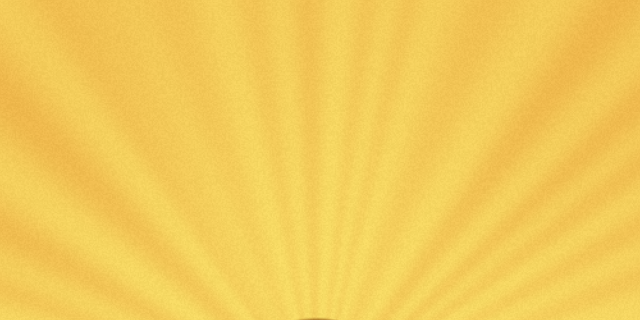
A WebGL 1 fragment shader for this background:

```glsl
precision highp float;
// Soft golden sunburst fanning up from below the lower edge, with fine paper grain.

uniform vec2 u_resolution;

const vec3 LIGHT_GOLD = vec3(0.970, 0.870, 0.400);
const vec3 DEEP_AMBER = vec3(0.925, 0.680, 0.270);
const vec3 DISC_BROWN = vec3(0.640, 0.430, 0.120);

// Distances are in canvas heights, with x measured from the middle.
const vec2 SUN_CENTER = vec2(-0.01, -0.28);
const float DISC_RADIUS = 0.284;
const float DISC_SOFTNESS = 0.007;

// Uneven fan of dark rays: degrees from vertical, half width, depth.
const mat4 RAY_ANGLE = mat4(
  -69.0, -60.0, -45.0, -33.0,
  -28.0, -20.0,  -9.0,  -1.2,
    7.0,  12.7,  22.8,  36.5,
   46.4,  53.0,  60.4,  67.6);
const mat4 RAY_WIDTH = mat4(
  2.0, 3.0, 3.6, 2.3,
  2.3, 3.4, 2.0, 2.0,
  1.5, 1.5, 3.6, 3.0,
  2.1, 1.8, 1.8, 1.8);
const mat4 RAY_DEPTH = mat4(
  0.36, 0.50, 0.54, 0.36,
  0.24, 0.32, 0.30, 0.38,
  0.28, 0.28, 0.36, 0.52,
  0.48, 0.40, 0.36, 0.30);

const float NEAR_RAY_FADE = 0.75;
const float FAR_SHADE = 0.28;

const float GRAIN_CELLS = 250.0;
const float GRAIN_STRENGTH = 0.042;

float hash(vec2 p) {
  vec3 q = fract(vec3(p.xyx) * 0.1031);
  q += dot(q, q.yzx + 33.33);
  return fract((q.x + q.y) * q.z);
}

float valueNoise(vec2 p) {
  vec2 cell = floor(p);
  vec2 f = fract(p);
  f = f * f * (3.0 - 2.0 * f);
  float low = mix(hash(cell), hash(cell + vec2(1.0, 0.0)), f.x);
  float high = mix(hash(cell + vec2(0.0, 1.0)), hash(cell + 1.0), f.x);
  return mix(low, high, f.y);
}

// Sum of bell-shaped dark rays, four at a time.
float rayShade(float angle) {
  float shade = 0.0;
  for (int i = 0; i < 4; i++) {
    vec4 offset = (angle - RAY_ANGLE[i]) / RAY_WIDTH[i];
    shade += dot(RAY_DEPTH[i], exp(-0.5 * offset * offset));
  }
  return shade;
}

void main() {
  vec2 p = (gl_FragCoord.xy - vec2(0.5 * u_resolution.x, 0.0)) / u_resolution.y;
  vec2 fromSun = p - SUN_CENTER;
  float radius = length(fromSun);
  float angle = degrees(atan(fromSun.x, fromSun.y));

  // Rays and the whole fan deepen with distance from the sun.
  float rayStrength = mix(NEAR_RAY_FADE, 1.0, smoothstep(0.3, 1.1, radius));
  float shade = FAR_SHADE * smoothstep(0.35, 1.6, radius)
              + rayStrength * rayShade(angle);
  vec3 color = mix(LIGHT_GOLD, DEEP_AMBER, clamp(shade, 0.0, 1.0));

  // Tip of the dark disc at the lower edge.
  float disc = 1.0 - smoothstep(DISC_RADIUS - DISC_SOFTNESS,
                                DISC_RADIUS + DISC_SOFTNESS, radius);
  color = mix(color, DISC_BROWN, disc);

  // Paper grain.
  color += GRAIN_STRENGTH * (valueNoise(p * GRAIN_CELLS + 500.0) - 0.5);

  gl_FragColor = vec4(color, 1.0);
}
```
